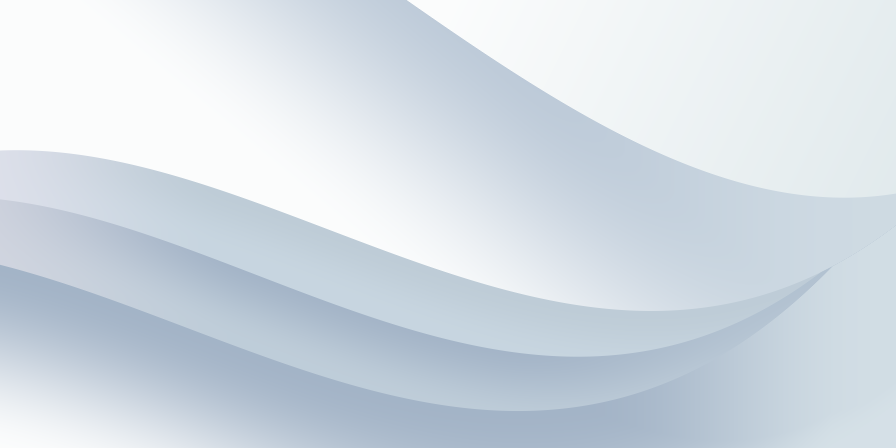
Write a Shadertoy shader that draws this background.

```glsl
// Soft layered paper waves in white and blue-grey, sweeping down to the right.

#define WHITE     vec3(0.985, 0.989, 0.990)
#define MIST      vec3(0.880, 0.915, 0.925)
#define LAVENDER  vec3(0.870, 0.880, 0.920)
#define HAZE      vec3(0.835, 0.880, 0.905)
#define STEEL     vec3(0.740, 0.792, 0.848)
#define SILVER    vec3(0.765, 0.820, 0.862)
#define SLATE     vec3(0.640, 0.705, 0.780)

// Quartic through five evenly spaced heights: first at the left, last at the right.
float wave(float x, float first, vec4 rest) {
    float s = 4.0 * x;
    vec4 d1 = rest - vec4(first, rest.xyz);
    vec3 d2 = d1.yzw - d1.xyz;
    vec2 d3 = d2.yz - d2.xy;
    float d4 = d3.y - d3.x;
    return first + s * (d1.x + (s - 1.0) / 2.0 * (d2.x
                 + (s - 2.0) / 3.0 * (d3.x + (s - 3.0) / 4.0 * d4)));
}

// Coverage of a layer from its depth below the edge, softened over one pixel.
float cover(float depth) {
    return clamp(depth * iResolution.y + 0.5, 0.0, 1.0);
}

vec3 skyColor(vec2 p) {
    float t = dot(p - vec2(1.0), vec2(0.8, -0.4));
    return mix(WHITE, MIST, clamp(t, 0.0, 1.0));
}

// Broad sheet: a diagonal fade from white into the shadow of its upper edge.
vec3 sheetColor(vec2 p) {
    float across = 0.64 * p.x - 0.77 * (1.0 - p.y);
    vec3 shadow = mix(STEEL, HAZE, 0.7 * smoothstep(1.15, 1.95, p.x));
    return mix(WHITE, shadow, smoothstep(0.08, 0.64, across));
}

vec3 upperBandColor(vec2 p, float depth) {
    vec3 color = mix(SILVER - 0.02, SILVER + 0.015, smoothstep(0.0, 0.13, depth));
    return mix(LAVENDER, color, smoothstep(-0.1, 0.5, p.x));
}

vec3 lowerBandColor(vec2 p, float depth) {
    vec3 color = mix(SLATE, SILVER, 0.85 * smoothstep(-0.02, 0.16, depth));
    color = mix(color, SILVER, 0.45 * smoothstep(1.1, 1.7, p.x));
    return mix(LAVENDER - 0.04, color, smoothstep(-0.2, 0.55, p.x));
}

// Bottom sheet: dark under its edge, white at the left, hazy at the right.
vec3 baseColor(vec2 p, float depth) {
    float fade = smoothstep(0.0, 0.42, depth);
    float rightGlow = 0.92 * smoothstep(1.3, 1.95, p.x);
    vec3 light = mix(WHITE, HAZE, smoothstep(0.3, 1.4, p.x));
    return mix(SLATE, light, max(fade, rightGlow));
}

void mainImage(out vec4 fragColor, in vec2 fragCoord) {
    vec2 uv = fragCoord / iResolution.xy;
    vec2 p = uv * vec2(2.0, 1.0);

    // Depth below each wave edge
    float sheet = wave(uv.x, 1.508, vec4(1.277, 0.936, 0.646, 0.568)) - uv.y;
    float upper = wave(uv.x, 0.664, vec4(0.573, 0.391, 0.307, 0.497)) - uv.y;
    float lower = wave(uv.x, 0.555, vec4(0.414, 0.242, 0.229, 0.544)) - uv.y;
    float base  = wave(uv.x, 0.409, vec4(0.237, 0.094, 0.151, 0.570)) - uv.y;

    // Each layer lies inside the one above, so the bands taper to a point
    lower = min(lower, upper);
    base = min(base, lower);

    // Paint from back to front
    vec3 color = skyColor(p);
    color = mix(color, sheetColor(p), cover(sheet));
    color = mix(color, upperBandColor(p, upper), cover(upper));
    color = mix(color, lowerBandColor(p, lower), cover(lower));
    color = mix(color, baseColor(p, base), cover(base));
    fragColor = vec4(color, 1.0);
}
```
